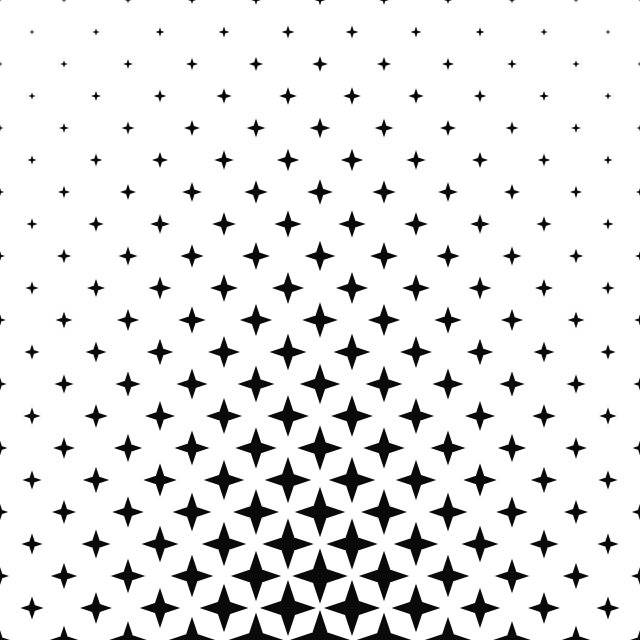
This pattern is drawn by a WebGL 2 fragment shader. Its source:

```glsl
#version 300 es
precision highp float;

uniform vec2 u_resolution;
out vec4 fragColor;

const vec3 PAPER = vec3(1.0);
const vec3 INK = vec3(0.04);
const float PITCH = 0.1;            // spacing of stars along a row
const float BOTTOM_RADIUS = 0.0472; // tip length on the centre axis
const float TOP_RADIUS = 0.0084;
const float SIDE_FALLOFF = 1.5;     // shrink rate away from the axis
const float AXIS_ROUNDING = 0.08;   // softens the falloff near the axis
const float WAIST = 0.25;           // inner corner relative to tip length
const float EDGE_PIXELS = 0.65;     // half width of the smoothed edge

// Tip length of the star centred at c
float starRadius(vec2 c) {
    float axial = mix(BOTTOM_RADIUS, TOP_RADIUS, c.y);
    float side = SIDE_FALLOFF * (c.x - 0.5);
    float falloff = 1.0 + AXIS_ROUNDING - length(vec2(AXIS_ROUNDING, side));
    return axial * falloff;
}

// Signed distance to the edge lines of a four-pointed star
float starDistance(vec2 p, float radius) {
    p = abs(p);
    if (p.y > p.x) p = p.yx;
    vec2 edgeNormal = normalize(vec2(WAIST, 1.0 - WAIST));
    return dot(p - vec2(radius, 0.0), edgeNormal);
}

void main() {
    float canvas = min(u_resolution.x, u_resolution.y);
    vec2 uv = (gl_FragCoord.xy - 0.5 * u_resolution) / canvas + 0.5;

    // Two interleaved square grids form the staggered rows
    float d = 1.0;
    for (int i = 0; i < 2; i++) {
        vec2 offset = vec2(0.5 * PITCH * float(i));
        vec2 center = floor((uv - offset) / PITCH + 0.5) * PITCH + offset;
        d = min(d, starDistance(uv - center, starRadius(center)));
    }

    float edge = EDGE_PIXELS / canvas;
    float coverage = 1.0 - smoothstep(-edge, edge, d);
    fragColor = vec4(mix(PAPER, INK, coverage), 1.0);
}
```
